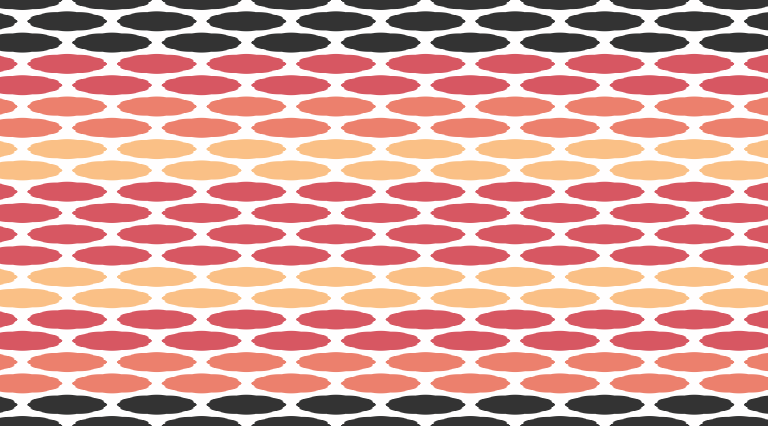
This pattern is drawn by a Shadertoy shader. Its source:

```glsl
// Staggered rows of flat, scalloped ovals on white, coloured in two-row bands.
// Each pixel finds its row and cell, then measures an approximate distance to
// an ellipse whose radius is dented by a rectified cosine.

const float ROWS = 20.0;                      // row spacings over the height
const float PITCH = 0.2103;                   // oval spacing, in canvas heights
const vec2 RADII = vec2(0.0936, 0.0234);      // oval half-size, in canvas heights
const float LOBES = 12.0;
const float DENT = 0.05;                      // depth of the notches

const vec3 WHITE = vec3(1.0, 0.998, 0.996);
const vec3 CHARCOAL = vec3(0.20);
const vec3 CRIMSON = vec3(0.843, 0.341, 0.384);
const vec3 CORAL = vec3(0.925, 0.502, 0.427);
const vec3 PEACH = vec3(0.98, 0.753, 0.525);

// Colour of a row, counted from the top; bands are two rows deep
vec3 rowColor(float row) {
    vec3 bands[10] = vec3[10](CHARCOAL, CHARCOAL, CRIMSON, CORAL, PEACH,
                              CRIMSON, CRIMSON, PEACH, CRIMSON, CORAL);
    return bands[int(mod(floor((row + 1.0) * 0.5), 10.0))];
}

// Approximate signed distance to a stretched scalloped disc
float scallopedOval(vec2 p, vec2 radii, float lobes, float dent) {
    vec2 q = p / radii;
    float angle = atan(q.y, q.x + 1e-6);
    float rim = 1.0 - dent * (1.0 - abs(cos(0.5 * lobes * angle)));
    float k = length(q);
    return k * (k - rim) / max(length(q / radii), 1e-4);
}

// Position relative to the nearest oval centre in a given row
vec2 cellPoint(vec2 p, float row) {
    float shift = 0.25 + 0.5 * mod(row, 2.0);
    float x = fract(p.x / PITCH - shift + 0.5) - 0.5;
    return vec2(x * PITCH, p.y - row / ROWS);
}

void mainImage(out vec4 fragColor, in vec2 fragCoord) {
    // Canvas heights, measured down from the top edge
    vec2 p = vec2(fragCoord.x, iResolution.y - fragCoord.y) / iResolution.y;
    float pixel = 1.0 / iResolution.y;

    float row = floor(p.y * ROWS + 0.5);
    float d = scallopedOval(cellPoint(p, row), RADII, LOBES, DENT);
    float coverage = clamp(0.5 - d / pixel, 0.0, 1.0);

    fragColor = vec4(mix(WHITE, rowColor(row), coverage), 1.0);
}
```
